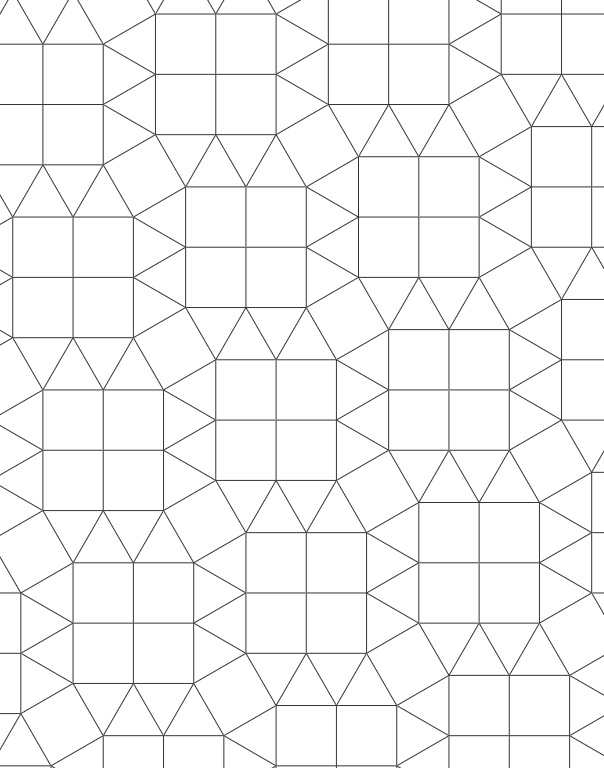
This pattern is drawn by a Shadertoy shader. Its source:

```glsl
// Thin-line tiling: two-by-two square blocks joined by triangle strips and tilted squares.

const float EDGE = 0.07854;                  // tile edge, in canvas heights
const vec2 BLOCK_CENTER = vec2(0.3595, 0.4530);
const float LINE_WIDTH = 0.00130;            // in canvas heights
const vec3 PAPER = vec3(1.0);
const vec3 INK = vec3(0.2);
const float TRI_HEIGHT = 0.8660254;          // triangle height for a unit edge

float segmentDistance(vec2 p, vec2 a, vec2 b) {
    vec2 ab = b - a;
    float t = clamp(dot(p - a, ab) / dot(ab, ab), 0.0, 1.0);
    return length(p - a - ab * t);
}

// Five slanted edges running between a block and the block below it
float zigzagDistance(vec2 p) {
    float k = clamp(floor(2.0 * p.x), -2.0, 2.0);
    float odd = mod(k, 2.0);
    vec2 a = vec2(0.5 * k, -1.0 - TRI_HEIGHT * odd);
    vec2 b = vec2(0.5 * k + 0.5, -1.0 - TRI_HEIGHT * (1.0 - odd));
    return segmentDistance(p, a, b);
}

// Distance to the nearest edge, in tile edges from a block center
float tilingDistance(vec2 p) {
    // Fold into the slanted square lattice of blocks
    vec2 stepRight = vec2(2.0 + TRI_HEIGHT, 0.5);
    mat2 lattice = mat2(stepRight, vec2(-stepRight.y, stepRight.x));
    p -= lattice * floor(inverse(lattice) * p + 0.5);

    // Quarter turns cover all four sides of the block
    float d = 1e3;
    for (int side = 0; side < 4; side++) {
        d = min(d, segmentDistance(p, vec2(-1.0, -1.0), vec2(1.0, -1.0)));
        d = min(d, segmentDistance(p, vec2(0.0), vec2(0.0, -1.0)));
        d = min(d, zigzagDistance(p));
        p = vec2(-p.y, p.x);
    }
    return d;
}

// Share of a pixel-wide span covered by the line
float lineCoverage(float d, float pixel) {
    float halfLine = 0.5 * LINE_WIDTH;
    float halfPixel = 0.5 * pixel;
    float overlap = min(d + halfPixel, halfLine) - max(d - halfPixel, -halfLine);
    return clamp(overlap / pixel, 0.0, 1.0);
}

void mainImage(out vec4 fragColor, in vec2 fragCoord) {
    vec2 uv = fragCoord / iResolution.y;
    float d = tilingDistance((uv - BLOCK_CENTER) / EDGE) * EDGE;
    fragColor = vec4(mix(PAPER, INK, lineCoverage(d, 1.0 / iResolution.y)), 1.0);
}
```
